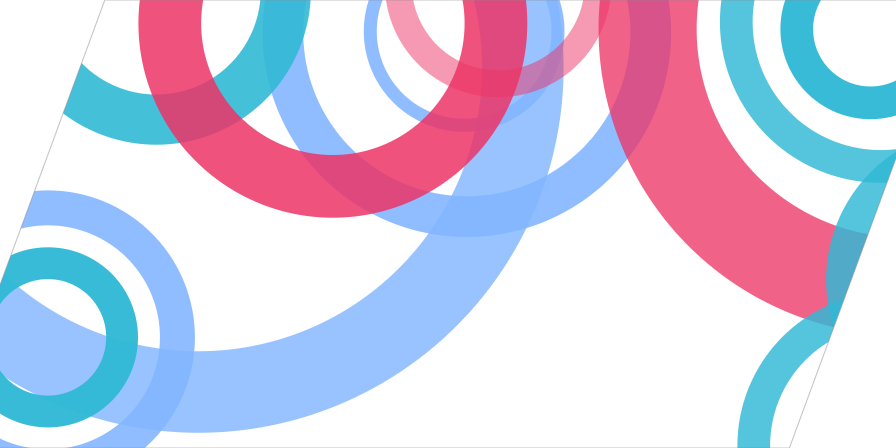
This background is drawn by a Shadertoy shader. Its source:

```glsl
// Overlapping translucent blue, pink and teal rings inside a slanted white panel.

// Lengths are in canvas heights; the origin is at the lower left.
const vec3 PAPER = vec3(1.0);
const vec3 BLUE = vec3(0.51, 0.714, 1.0);
const vec3 PINK = vec3(0.927, 0.20, 0.40);
const vec3 TEAL = vec3(0.19, 0.724, 0.835);
const vec3 RIM = vec3(0.55, 0.53, 0.57);

const float SLANT = 0.368;        // sideways shift per unit of height
const float PANEL_CENTER = 0.814; // panel middle along the base line
const float PANEL_HALF = 0.948;   // half of the panel width
const float RIM_WIDTH = 0.0024;
const float RIM_OPACITY = 0.5;

// Each ring: center x, center y, outer radius, inner radius.
const vec4 BLUE_RINGS[4] = vec4[4](
    vec4(0.443, 0.849, 0.815, 0.633),
    vec4(1.042, 0.927, 0.456, 0.365),
    vec4(1.036, 0.930, 0.224, 0.195),
    vec4(0.107, 0.247, 0.328, 0.250));
const float BLUE_OPACITY[4] = float[4](0.82, 0.90, 0.90, 0.90);

const vec4 PINK_RINGS[3] = vec4[3](
    vec4(0.743, 0.948, 0.434, 0.294),
    vec4(1.112, 1.036, 0.253, 0.193),
    vec4(2.020, 0.935, 0.684, 0.465));
const float PINK_OPACITY[3] = float[3](0.85, 0.50, 0.77);

// The first teal ring lies below the pink ones, the rest above.
const vec4 TEAL_RINGS[6] = vec4[6](
    vec4(0.349, 1.022, 0.345, 0.233),
    vec4(1.966, 0.951, 0.359, 0.286),
    vec4(1.943, 0.935, 0.201, 0.128),
    vec4(2.185, 0.375, 0.341, 0.260),
    vec4(1.990, 0.005, 0.344, 0.271),
    vec4(0.107, 0.247, 0.201, 0.130));
const float TEAL_OPACITY[6] = float[6](0.90, 0.83, 0.97, 0.83, 0.83, 0.97);

// Soft coverage of the inside of a signed distance.
float coverage(float dist) {
    return clamp(0.5 - dist * iResolution.y, 0.0, 1.0);
}

float ringDistance(vec2 p, vec4 ring) {
    float radius = length(p - ring.xy);
    return max(radius - ring.z, ring.w - radius);
}

float panelDistance(vec2 p) {
    float side = abs(p.x - SLANT * p.y - PANEL_CENTER) - PANEL_HALF;
    side /= sqrt(1.0 + SLANT * SLANT);
    return max(side, abs(p.y - 0.5) - 0.5);
}

vec3 paintRing(vec3 base, vec2 p, vec4 ring, vec3 ink, float opacity) {
    return mix(base, ink, opacity * coverage(ringDistance(p, ring)));
}

void mainImage(out vec4 fragColor, in vec2 fragCoord) {
    vec2 p = fragCoord / iResolution.y;
    vec3 color = PAPER;

    // Rings, from the lowest layer to the highest
    for (int i = 0; i < 4; i++)
        color = paintRing(color, p, BLUE_RINGS[i], BLUE, BLUE_OPACITY[i]);
    color = paintRing(color, p, TEAL_RINGS[0], TEAL, TEAL_OPACITY[0]);
    for (int i = 0; i < 3; i++)
        color = paintRing(color, p, PINK_RINGS[i], PINK, PINK_OPACITY[i]);
    for (int i = 1; i < 6; i++)
        color = paintRing(color, p, TEAL_RINGS[i], TEAL, TEAL_OPACITY[i]);

    // Panel clip and its hairline rim
    float panel = panelDistance(p);
    color = mix(PAPER, color, coverage(panel));
    float rim = coverage(abs(panel) - 0.5 * RIM_WIDTH);
    color = mix(color, RIM, RIM_OPACITY * rim);

    fragColor = vec4(color, 1.0);
}
```
